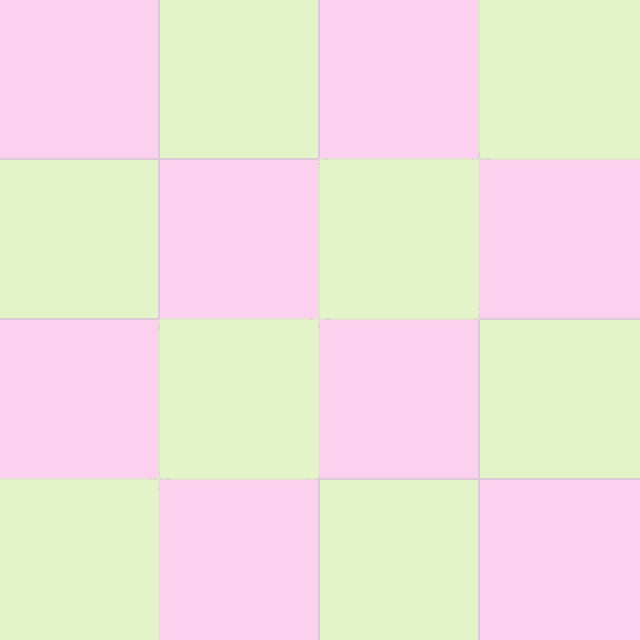
This pattern is drawn by a Shadertoy shader. Its source:

```glsl
// A four by four checkerboard of pale pink and green tiles with hairline seams.
// Signed distances to the nearest seam give both the tile parity and the lines;
// seams are mauve in two opposite corners and pale, lightly flecked, between them.

const float TILES = 4.0;             // tiles across and down
const float SEAM_WIDTH = 0.013;      // in tiles
const float SEAM_SHIFT = 0.006;      // seams sit slightly left of and above the grid
const float PALE_BAND = 1.0;         // half width of the pale diagonal, in tiles
const float FLECK_REACH = 0.07;      // how far flecks spread from a crossing
const float FLECK_LENGTH = 0.014;
const float FLECK_CHANCE = 0.35;
const float FLECK_STRENGTH = 0.6;

const vec3 PINK = vec3(0.988, 0.820, 0.937);
const vec3 GREEN = vec3(0.890, 0.957, 0.788);
const vec3 MAUVE_SEAM = vec3(0.87, 0.79, 0.85);
const vec3 PALE_SEAM = vec3(0.89, 0.90, 0.80);

float hash(vec2 p) {
    return fract(sin(dot(p, vec2(12.9898, 78.233))) * 43758.5453);
}

// Share of a pixel covered by a seam at the given distance
float seamCoverage(float dist, float pixel) {
    float edge = (0.5 * SEAM_WIDTH - dist) / pixel + 0.5;
    return clamp(edge, 0.0, min(1.0, SEAM_WIDTH / pixel));
}

// Colour of a seam, chosen per tile-long segment
vec3 seamColor(float seam, float along, float seed) {
    float segment = clamp(floor(along), 0.0, TILES - 1.0);
    float diagonal = seam + segment + 0.5 - TILES;
    if (abs(diagonal) > PALE_BAND) return MAUVE_SEAM;

    // Flecks near the crossings
    float toCrossing = abs(along - clamp(round(along), 1.0, TILES - 1.0));
    float chance = hash(vec2(floor(along / FLECK_LENGTH), seam + seed));
    float fleck = step(toCrossing, FLECK_REACH) * step(chance, FLECK_CHANCE);
    return mix(PALE_SEAM, MAUVE_SEAM, fleck * FLECK_STRENGTH);
}

void mainImage(out vec4 fragColor, in vec2 fragCoord) {
    // Tile coordinates, counted from the top left
    vec2 uv = fragCoord / iResolution.xy;
    vec2 grid = vec2(uv.x, 1.0 - uv.y) * TILES + SEAM_SHIFT;
    vec2 pixel = TILES / iResolution.xy;

    // Nearest inner seam on each axis
    vec2 seam = clamp(round(grid), 1.0, TILES - 1.0);
    vec2 offset = grid - seam;

    // Smoothed checkerboard
    vec2 side = clamp(2.0 * offset / pixel, -1.0, 1.0);
    float parity = 1.0 - 2.0 * mod(seam.x + seam.y, 2.0);
    vec3 color = mix(GREEN, PINK, 0.5 + 0.5 * side.x * side.y * parity);

    // Vertical, then horizontal seams
    color = mix(color, seamColor(seam.x, grid.y, 0.0), seamCoverage(abs(offset.x), pixel.x));
    color = mix(color, seamColor(seam.y, grid.x, 17.0), seamCoverage(abs(offset.y), pixel.y));

    fragColor = vec4(color, 1.0);
}
```
